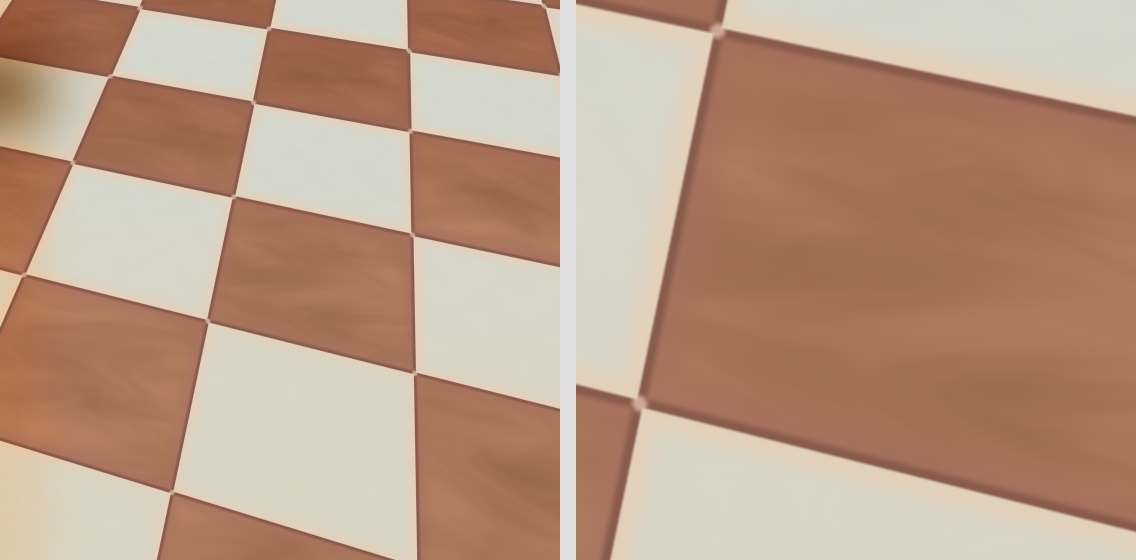
Left, the full canvas; right, a detail of the centre.
A three.js fragment shader for this texture:

```glsl
// Checkerboard floor of cream and mottled terracotta tiles, seen in perspective.
varying vec2 vUv;

// Rows of the projection that takes floor tiles to the canvas.
const vec3 ROW_X = vec3(0.30748, 0.10650, 0.0430);
const vec3 ROW_Y = vec3(-0.10656, 0.30673, 0.5091);
const vec3 ROW_W = vec3(-0.05598, 0.15001, 1.0);

const vec3 CREAM = vec3(0.850, 0.832, 0.770);
const vec3 CREAM_FAR = vec3(0.835, 0.845, 0.805);
const vec3 CREAM_RIM = vec3(0.895, 0.815, 0.725);
const vec3 CLAY_LIGHT = vec3(0.720, 0.515, 0.385);
const vec3 CLAY_DARK = vec3(0.580, 0.395, 0.290);
const vec3 CLAY_RIM = vec3(0.655, 0.445, 0.375);
const vec3 GROUT = vec3(0.535, 0.355, 0.300);
const vec3 GROUT_LIGHT = vec3(0.800, 0.660, 0.590);
const vec3 SHADE = vec3(0.68, 0.54, 0.39);

// Canvas point to floor coordinates, one unit per tile.
vec2 floorCoord(vec2 p) {
  vec3 q = cross(ROW_X - p.x * ROW_W, ROW_Y - p.y * ROW_W);
  return q.xy / q.z;
}

vec2 hash2(vec2 cell) {
  vec2 k = vec2(dot(cell, vec2(127.1, 311.7)), dot(cell, vec2(269.5, 183.3)));
  return fract(sin(k) * 43758.5);
}

// Layered, warped sines: soft cloudy blotches in about -1 to 1.
float mottle(vec2 p) {
  float sum = 0.0;
  float gain = 0.5;
  for (int i = 0; i < 5; i++) {
    p += 0.55 * sin(p.yx * vec2(1.3, 0.9) + float(i) * 1.7);
    sum += gain * sin(p.x) * cos(p.y);
    p = mat2(1.52, 0.50, -0.50, 1.52) * p + 2.3;
    gain *= 0.68;
  }
  return sum;
}

// Canvas distances to the nearest line of each direction.
vec2 lineDistance(vec2 p, vec2 uv) {
  const float STEP = 0.001;
  vec2 dx = (floorCoord(p + vec2(STEP, 0.0)) - uv) / STEP;
  vec2 dy = (floorCoord(p + vec2(0.0, STEP)) - uv) / STEP;
  vec2 f = fract(uv);
  vec2 slope = vec2(length(vec2(dx.x, dy.x)), length(vec2(dx.y, dy.y)));
  return min(f, 1.0 - f) / slope;
}

vec3 clayTile(vec2 f, vec2 seed, float edge, float height) {
  float cloud = mottle(f * vec2(4.0, 7.5) + seed * 40.0);
  float core = exp(-7.0 * dot(f - 0.3 - 0.4 * seed, f - 0.3 - 0.4 * seed));
  float dark = clamp(0.30 + 0.32 * cloud + 0.28 * core, 0.0, 1.0);
  vec3 col = mix(CLAY_LIGHT, CLAY_DARK, dark);
  col = mix(col, CLAY_RIM, 0.75 * (1.0 - smoothstep(0.0, 0.035, edge)));
  col *= 0.98 + 0.04 * seed.x;
  return col * mix(vec3(1.0), vec3(0.92, 0.85, 0.79), smoothstep(0.5, 1.0, height));
}

vec3 creamTile(vec2 f, vec2 seed, float edge, float height) {
  vec3 col = mix(CREAM, CREAM_FAR, smoothstep(0.1, 0.9, height));
  col += 0.006 * mottle(f * 16.0 + seed * 30.0);
  return mix(col, CREAM_RIM, 0.9 * (1.0 - smoothstep(0.003, 0.024, edge)));
}

void main() {
  vec2 uv = floorCoord(vUv);
  vec2 cell = floor(uv);
  vec2 f = uv - cell;
  vec2 seed = hash2(cell);
  vec2 d = lineDistance(vUv, uv);
  float edge = min(d.x, d.y);

  // Alternating tiles
  float isClay = mod(cell.x + cell.y, 2.0);
  vec3 col = isClay > 0.5
    ? clayTile(f, seed, edge, vUv.y)
    : creamTile(f, seed, edge, vUv.y);

  // Thin grout, softer on the clay side, pale where lines cross
  float fade = mix(0.0032, 0.0065, isClay);
  float joint = 1.0 - smoothstep(0.0006, fade, edge);
  float crossing = 1.0 - smoothstep(0.002, 0.007, length(d));
  col = mix(col, mix(GROUT, GROUT_LIGHT, crossing), joint);

  // Warm light from the left and a shadow at the upper left
  col *= mix(vec3(1.02, 0.95, 0.86), vec3(1.0), smoothstep(0.0, 0.16, vUv.x));
  vec2 s = (vUv - vec2(-0.01, 0.84)) / vec2(0.11, 0.09);
  col *= mix(vec3(1.0), SHADE, exp(-dot(s, s)));

  gl_FragColor = vec4(col, 1.0);
}
```
